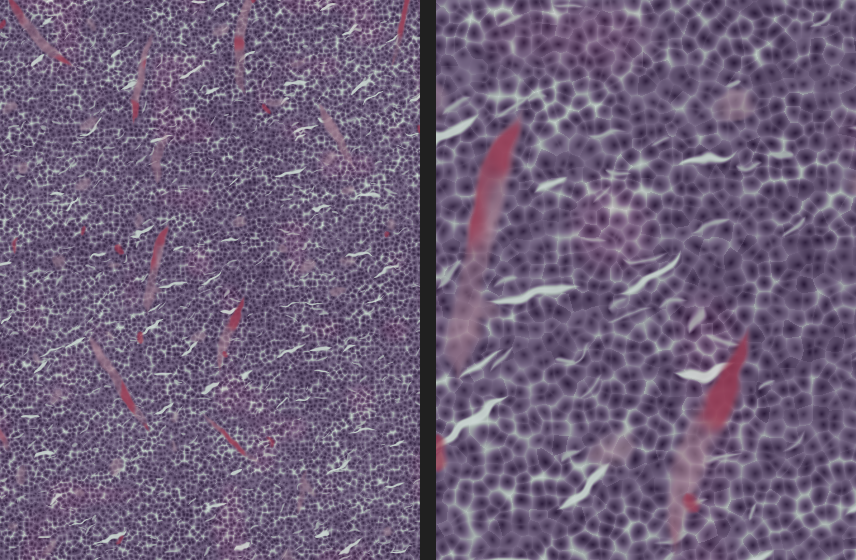
Left, the full canvas; right, a detail of the centre.
This texture is drawn by a Shadertoy shader. Its source:

```glsl
// Stained tissue section: packed violet nuclei, pale clefts and pink vessels with red cells.

float hash(vec2 p) {
    return fract(sin(dot(p, vec2(127.1, 311.7))) * 43758.5453);
}

vec2 hash2(vec2 p) {
    return vec2(hash(p), hash(p + 47.3));
}

float noise(vec2 p) {
    vec2 i = floor(p), f = fract(p);
    f = f * f * (3.0 - 2.0 * f);
    return mix(mix(hash(i), hash(i + vec2(1, 0)), f.x),
               mix(hash(i + vec2(0, 1)), hash(i + vec2(1, 1)), f.x), f.y);
}

vec2 rotate(vec2 p, float a) {
    return vec2(cos(a) * p.x + sin(a) * p.y, cos(a) * p.y - sin(a) * p.x);
}

// x: distance to the nearest nucleus, y: random shade of that nucleus
vec2 nuclei(vec2 p) {
    vec2 base = floor(p), best = vec2(9.0, 0.0);
    for (int y = -1; y <= 1; y++)
    for (int x = -1; x <= 1; x++) {
        vec2 id = base + vec2(x, y);
        float d = length(id + 0.5 + 0.85 * (hash2(id) - 0.5) - p);
        if (d < best.x) best = vec2(d, hash(id + 9.7));
    }
    return best;
}

// Coverage of scattered, bent, tapering strands, at most one per grid cell
float strands(vec2 p, float grid, float share, float angle, float spread,
              vec2 halfSize, float blur, float seed) {
    vec2 base = floor(p / grid);
    float cover = 0.0;
    for (int y = -1; y <= 1; y++)
    for (int x = -1; x <= 1; x++) {
        vec2 id = base + vec2(x, y), key = id + seed;
        if (hash(key + 3.1) > share) continue;
        vec2 q = p - (id + hash2(key)) * grid;
        q = rotate(q, angle + spread * (2.0 * hash(key + 5.9) - 1.0));
        vec2 size = halfSize * (0.5 + 0.8 * hash2(key + 8.3));
        float along = q.x / size.x;
        q.y += 0.3 * size.x * (hash(key + 6.7) - 0.5) * along * along;
        float d = abs(q.y) - size.y * (1.0 - pow(abs(along), 4.0));
        cover = max(cover, 1.0 - smoothstep(-blur, blur, d));
    }
    return cover;
}

void mainImage(out vec4 fragColor, in vec2 fragCoord) {
    vec2 p = fragCoord / iResolution.y;
    vec2 wobble = vec2(noise(p * 90.0), noise(p * 90.0 + 31.0)) - 0.5;
    vec2 slow = vec2(noise(p * 28.0 + 7.0), noise(p * 28.0 + 53.0)) - 0.5;

    // Nuclei and the lighter gaps, wider where the tissue is loose
    vec2 cell = nuclei(p * 118.0 + wobble * 0.4);
    float loose = noise(rotate(p, 0.4) * vec2(38.0, 95.0));
    float tone = 0.24 + 0.42 * cell.x + 0.10 * (cell.y - 0.5);
    tone += 0.32 * (loose - 0.45) * smoothstep(0.25, 0.8, cell.x);
    tone += 0.06 * (noise(p * 9.0) - 0.5) + 0.04 * (noise(p * 260.0) - 0.5);

    // Clefts: few long ones and many small ones, rising to the right
    vec2 torn = p + wobble * 0.007;
    float longCleft = strands(torn, 0.06, 0.36, 0.4, 0.4, vec2(0.021, 0.0026), 0.0016, 11.0);
    float smallCleft = strands(torn, 0.03, 0.45, 0.4, 0.8, vec2(0.009, 0.0016), 0.0015, 71.0);
    tone = mix(tone, 0.68, 0.8 * smallCleft);
    tone = mix(tone, 0.80, 0.9 * longCleft);

    // Violet shadows turn to greenish white in the lights
    vec3 tint = mix(vec3(0.0, -0.06, 0.06), vec3(0.0, 0.04, 0.03), smoothstep(0.45, 0.68, tone));
    vec3 color = tone + tint;

    // Faint pink stroma
    float stroma = smoothstep(0.55, 0.9, noise(p * 17.0 + 19.0));
    color += stroma * vec3(0.04, -0.005, 0.01);

    // Small pale blots
    float blot = strands(p + slow * 0.018, 0.085, 0.28, 1.2, 1.2, vec2(0.015, 0.008), 0.006, 23.0);
    vec3 blotColor = mix(vec3(0.52, 0.40, 0.49), vec3(0.72, 0.62, 0.67), noise(p * 100.0 + 5.0));
    color = mix(color, blotColor, 0.6 * blot);

    // Vessels, steep and patchy, with runs of red cells inside
    vec2 bent = p + slow * 0.010 + wobble * 0.003;
    float vessel = strands(bent, 0.2, 0.62, 1.85, 0.65, vec2(0.080, 0.0075), 0.0035, 37.0);
    float patchy = 0.4 + 0.5 * noise(p * 24.0 + 3.0);
    vec3 wall = mix(vec3(0.48, 0.34, 0.44), vec3(0.70, 0.56, 0.62), noise(p * 85.0 + 13.0));
    color = mix(color, wall, vessel * patchy);
    float blood = smoothstep(0.6, 0.8, noise(p * 26.0 + 41.0)) * vessel * vessel;
    blood = max(blood, strands(bent, 0.14, 0.30, 1.6, 0.9, vec2(0.012, 0.0042), 0.003, 83.0));
    color = mix(color, vec3(0.60, 0.20, 0.30), 0.72 * blood);

    fragColor = vec4(clamp(color, 0.0, 1.0), 1.0);
}
```
